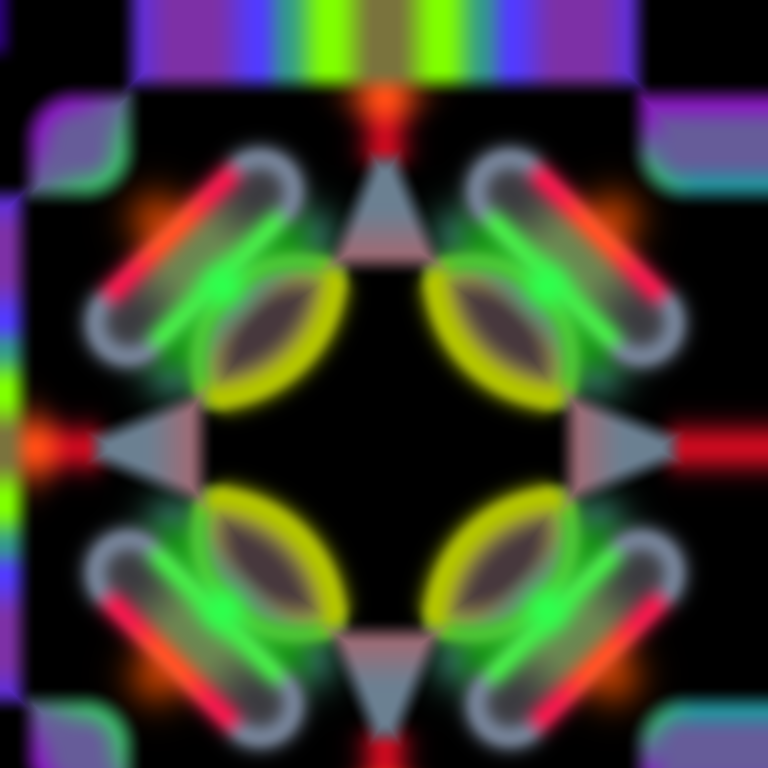
Reproduce this background procedurally as a Shadertoy shader.

```glsl
float fill(float d, float w) { return smoothstep(w, -w, d); }

float rim(float d, float w) { return exp(-d * d / (w * w)); }

float segment(vec2 p, vec2 a, vec2 b) {
    vec2 ab = b - a;
    return length(p - a - ab * clamp(dot(p - a, ab) / dot(ab, ab), 0.0, 1.0));
}

float roundBox(vec2 p, vec2 halfSize, float r) {
    vec2 e = abs(p) - halfSize + r;
    return length(max(e, 0.0)) + min(max(e.x, e.y), 0.0) - r;
}

// Spectrum along the outer strip, from its axis to its end
vec3 stripColor(float t) {
    vec3 c = mix(vec3(0.48, 0.45, 0.24), vec3(0.5, 1.0, 0.0), smoothstep(0.1, 0.52, t));
    c = mix(c, vec3(0.2, 0.6, 0.55), smoothstep(0.58, 1.0, t));
    c = mix(c, vec3(0.32, 0.23, 1.0), smoothstep(0.95, 1.28, t));
    c = mix(c, vec3(0.49, 0.19, 0.65), smoothstep(1.25, 1.75, t));
    return mix(c, vec3(0.38, 0.18, 0.85), smoothstep(2.1, 2.5, t));
}

void mainImage(out vec4 fragColor, in vec2 fragCoord) {
    // Mirror about both axes, then about the diagonal
    vec2 p = fragCoord / iResolution.xy * 7.68 - vec2(3.85, 3.20);
    vec2 q = abs(p);
    float s = max(q.x, q.y), t = min(q.x, q.y);
    float sum = q.x + q.y;
    bool rightArm = p.x > q.y;
    vec3 col = vec3(0.0);

    // Green web between lens and capsule
    float web = segment(vec2(t, s), vec2(0.75, 2.12), vec2(1.5, 1.78));
    vec3 webColor = mix(vec3(0.16, 0.38, 0.3), vec3(0.06, 0.52, 0.07), smoothstep(0.6, 1.0, t));
    col += webColor * rim(web, 0.32);

    // Lens with a yellow inner arc and a green outer arc
    float innerArc = length(q - 1.79) - 1.34;
    float outerArc = length(q - 0.863) - 1.0;
    float lens = max(innerArc, outerArc);
    vec3 lensColor = mix(vec3(0.28, 0.22, 0.24), vec3(0.58, 0.53, 0.3), smoothstep(-0.45, -0.08, lens));
    lensColor = mix(lensColor, vec3(0.36, 0.5, 0.52), 0.8 * smoothstep(2.5, 2.95, sum));
    col = mix(col, lensColor, fill(lens, 0.14));
    col = mix(col, vec3(0.3, 0.82, 0.2), 0.85 * rim(outerArc, 0.14) * fill(innerArc, 0.15));
    col = mix(col, vec3(0.7, 0.77, 0.0), rim(innerArc + 0.04, 0.16) * fill(outerArc, 0.15));

    // Diagonal capsule, warm outside and green inside
    float capsule = segment(vec2(t, s), vec2(1.25, 2.56), vec2(2.56, 1.25)) - 0.36;
    float along = (s - t) / 1.31;
    vec3 capsuleColor = mix(vec3(0.42, 0.52, 0.32), vec3(0.23, 0.23, 0.25), smoothstep(0.2, 0.95, along));
    vec3 warm = mix(vec3(1.0, 0.32, 0.15), vec3(0.93, 0.1, 0.3), smoothstep(0.1, 0.7, along));
    vec3 edgeColor = mix(vec3(0.28, 0.9, 0.28), warm, smoothstep(3.6, 4.0, sum));
    edgeColor = mix(edgeColor, vec3(0.45, 0.5, 0.58), smoothstep(0.8, 1.15, along));
    col += vec3(0.6, 0.2, 0.0) * rim(length(q - 2.27), 0.32) * smoothstep(4.1, 4.4, sum);
    col = mix(col, capsuleColor, fill(capsule, 0.12));
    col = mix(col, edgeColor, rim(capsule + 0.03, 0.15));
    col = mix(col, vec3(0.18, 1.0, 0.3), rim(length(q - 1.62), 0.22));

    // Red spokes, hotter where they meet the strip
    float heat = rightArm ? 0.0 : smoothstep(3.1, 3.5, s);
    vec3 spoke = mix(vec3(0.78, 0.04, 0.12), vec3(1.0, 0.3, 0.08), heat);
    col = mix(col, spoke, rim(t, 0.24 + 0.1 * heat) * smoothstep(2.65, 3.0, s));

    // Tapered wedges on the axes
    float wedge = max(t - mix(0.52, 0.1, (s - 1.85) / 1.03), abs(s - 2.36) - 0.52);
    vec3 wedgeColor = mix(vec3(0.62, 0.42, 0.46), vec3(0.42, 0.5, 0.57), smoothstep(1.85, 2.45, s));
    col = mix(col, wedgeColor, fill(wedge, 0.14));

    // Outer strip on every arm but the right one
    if (!rightArm) {
        float strip = max(3.64 - s, t - 2.53);
        col = mix(col, stripColor(t), fill(strip, 0.15));
    }

    // Corner leaves, stretched into bands on the right
    bool stretched = p.x > 0.0;
    vec2 a = q - vec2(stretched ? 4.05 : 3.05, 3.03);
    float leaf = roundBox(a, vec2(stretched ? 1.5 : 0.5, 0.5), a.x * a.y > 0.0 ? 0.46 : 0.04);
    float outward = smoothstep(-0.4, 0.4, stretched ? a.y : 0.6 * (a.x + a.y));
    vec3 cool = stretched ? mix(vec3(0.24, 0.68, 0.45), vec3(0.14, 0.58, 0.62), smoothstep(2.6, 3.2, q.x))
                          : vec3(0.24, 0.72, 0.42);
    vec3 leafEdge = mix(cool, vec3(0.53, 0.1, 0.75), outward);
    vec3 leafColor = mix(leafEdge, vec3(0.4, 0.36, 0.6), smoothstep(-0.05, -0.4, leaf));
    col = mix(col, leafColor, fill(leaf, 0.15));

    // Faint violet in the far corner
    col += vec3(0.16, 0.0, 0.45) * smoothstep(-3.65, -3.88, p.x) * smoothstep(3.8, 4.1, p.y);

    fragColor = vec4(clamp(col, 0.0, 1.0), 1.0);
}
```
